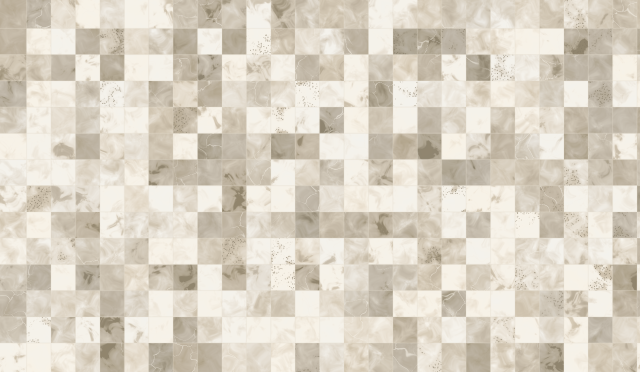
Give the GLSL for this texture, as a WebGL 1 fragment shader.

```glsl
precision highp float;
// Mosaic of small square marble tiles in cream, beige and taupe.
// Each tile draws a random tone; splatted cellular noise clouds it, and
// cell borders and cell centres add pale veins and dark pits to some tiles.

uniform vec2 u_resolution;

#define GRID vec2(26.21, 14.19)    // tiles across and down
#define GRID_SHIFT vec2(0.09, 0.083)
#define LAST_TILE vec2(26.0, 13.0)
#define SEAM_HALF 0.017            // half seam width, in tiles
#define SEAM_STRENGTH 0.4
#define MOTTLE 1.35                // depth of the clouding
#define CLOUD_SCALE 2.1            // cloud cells per tile
#define VEIN_WIDTH 0.045
#define VEIN_SHARE 0.4             // share of tiles with veins
#define PIT_SHARE 0.1              // share of tiles with pits

float hash(vec2 p) {
  vec3 q = fract(p.xyx * vec3(0.1031, 0.1030, 0.0973));
  q += dot(q, q.yzx + 33.33);
  return fract((q.x + q.y) * q.z);
}

vec2 hash2(vec2 p) {
  return vec2(hash(p), hash(p + 71.7));
}

// Cellular noise: x, y = two nearest distances; z = smooth signed splats
vec3 cells(vec2 p) {
  vec2 base = floor(p);
  vec3 result = vec3(9.0, 9.0, 0.0);
  for (int j = -1; j <= 1; j++) {
    for (int i = -1; i <= 1; i++) {
      vec2 cell = base + vec2(float(i), float(j));
      vec2 toPoint = cell + hash2(cell) - p;
      float d2 = dot(toPoint, toPoint);
      float d = sqrt(d2);
      result.y = min(result.y, max(result.x, d));
      result.x = min(result.x, d);
      float falloff = max(0.0, 1.0 - d2);
      result.z += falloff * falloff * (2.0 * hash(cell + 23.9) - 1.0);
    }
  }
  return result;
}

float clouds(vec2 p) {
  float sum = 0.0;
  float amplitude = 0.5;
  for (int i = 0; i < 4; i++) {
    sum += amplitude * cells(p).z;
    p = mat2(1.6, 1.2, -1.2, 1.6) * p + 13.7;
    amplitude *= 0.62;
  }
  return sum;
}

// Stone colour from pale cream (0) to dark taupe (5)
vec3 stone(float tone) {
  vec3 c = vec3(0.965, 0.948, 0.912);
  c = mix(c, vec3(0.900, 0.870, 0.820), clamp(tone, 0.0, 1.0));
  c = mix(c, vec3(0.820, 0.780, 0.710), clamp(tone - 1.0, 0.0, 1.0));
  c = mix(c, vec3(0.750, 0.710, 0.645), clamp(tone - 2.0, 0.0, 1.0));
  c = mix(c, vec3(0.690, 0.650, 0.570), clamp(tone - 3.0, 0.0, 1.0));
  return mix(c, vec3(0.560, 0.520, 0.440), clamp(tone - 4.0, 0.0, 1.0));
}

vec3 mosaic(vec2 uv) {
  // Border tiles stretch to the canvas edge
  vec2 g = vec2(uv.x, 1.0 - uv.y) * GRID - GRID_SHIFT;
  vec2 id = clamp(floor(g), vec2(0.0), LAST_TILE);
  vec2 p = (g - id) * vec2(1.0, 1.08) + id * 7.3 + 5.0 * hash2(id + 3.1);

  // Tone classes weighted by share, with a little jitter
  float pick = hash(id + 11.3);
  float tone = step(0.33, pick) + step(0.58, pick) + step(0.80, pick)
             + 0.8 * step(0.95, pick) + 0.5 * (hash(id + 47.1) - 0.5);

  // Clouds, with stronger smudges on some tiles
  vec2 warped = p + 0.12 * sin(p.yx * 5.3 + 2.0 * sin(p * 3.1));
  float cloud = clouds(warped * CLOUD_SCALE);
  tone += MOTTLE * cloud * (0.65 + 0.7 * hash(id + 29.5));
  tone += 1.3 * step(0.75, hash(id + 83.2)) * smoothstep(0.2, 0.6, cloud);
  vec3 color = stone(tone);

  // Warm or grey tint
  float warmth = hash(id + 61.4) - 0.5 + 0.6 * cloud;
  color += vec3(0.012, 0.0, -0.018) * warmth;

  // Pale veins, broken up along their length
  vec3 border = cells(warped * 1.3 + 0.15 * cloud + 40.0);
  float vein = 1.0 - smoothstep(0.0, VEIN_WIDTH, border.y - border.x);
  vein *= step(hash(id + 17.8), VEIN_SHARE) * smoothstep(-0.3, 0.3, border.z);
  color = mix(color, vec3(0.955, 0.935, 0.895), 0.65 * vein);

  // Small dark pits
  float pit = 1.0 - smoothstep(0.12, 0.3, cells(p * 9.0).x);
  pit *= step(hash(id + 91.6), PIT_SHARE) * smoothstep(-0.1, 0.25, cloud);
  color = mix(color, vec3(0.52, 0.48, 0.40), 0.6 * pit);

  // Thin seams
  vec2 edge = clamp(floor(g + 0.5), vec2(1.0), LAST_TILE);
  vec2 gap = abs(g - edge);
  vec2 soft = 0.5 * GRID / u_resolution;
  vec2 seam = 1.0 - smoothstep(SEAM_HALF - soft, SEAM_HALF + soft, gap);
  return mix(color, vec3(0.89, 0.86, 0.80), SEAM_STRENGTH * max(seam.x, seam.y));
}

void main() {
  // Four samples per pixel smooth the tile edges
  vec3 sum = vec3(0.0);
  for (int i = 0; i < 4; i++) {
    float k = float(i);
    vec2 offset = 0.5 * vec2(mod(k, 2.0), floor(k / 2.0)) - 0.25;
    sum += mosaic((gl_FragCoord.xy + offset) / u_resolution);
  }
  gl_FragColor = vec4(sum * 0.25, 1.0);
}
```
